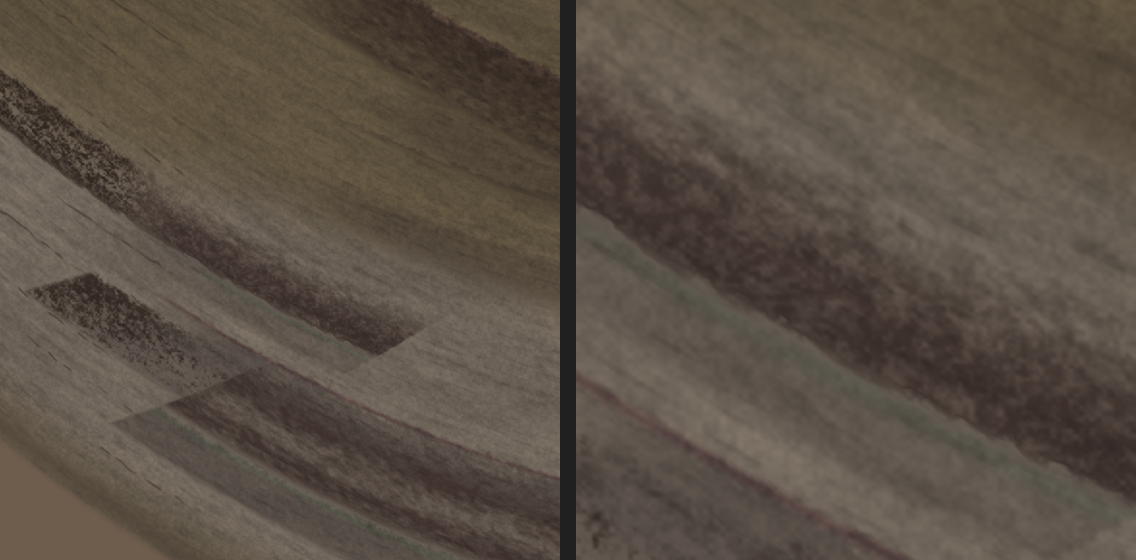
Left: the whole. Right: its middle third, enlarged.
Reproduce this texture procedurally as a three.js fragment shader.

```glsl
varying vec2 vUv;

#define GREY_WOOD vec3(0.432, 0.393, 0.350)
#define OLIVE_WOOD vec3(0.360, 0.316, 0.240)
#define BROWN_WOOD vec3(0.292, 0.248, 0.203)
#define DARK_STAIN vec3(0.205, 0.162, 0.138)
#define PLUM_STAIN vec3(0.258, 0.208, 0.190)
#define MAUVE_WOOD vec3(0.342, 0.306, 0.280)
#define GREEN_FRINGE vec3(0.325, 0.330, 0.285)
#define PINK_FRINGE vec3(0.295, 0.200, 0.205)
#define BEIGE_RIM vec3(0.430, 0.360, 0.300)
#define GRAIN_CONTRAST 0.20
#define FLECK_CONTRAST 0.15
#define GRIT_CONTRAST 0.17

float hash(vec2 p) {
  p = fract(p * vec2(0.1031, 0.1137));
  p += dot(p, p.yx + 33.33);
  return fract((p.x + p.y) * p.x * 17.31);
}

float noise(vec2 p) {
  vec2 i = floor(p), f = fract(p);
  f = f * f * (3.0 - 2.0 * f);
  return mix(mix(hash(i), hash(i + vec2(1, 0)), f.x),
             mix(hash(i + vec2(0, 1)), hash(i + vec2(1, 1)), f.x), f.y);
}

float fbm(vec2 p) {
  float sum = 0.0, amp = 0.53;
  for (int i = 0; i < 4; i++) {
    sum += amp * noise(p);
    p = p * 2.03 + 17.7;
    amp *= 0.5;
  }
  return sum;
}

// Soft interval between two edges
float strip(float x, float lo, float hi, float soft) {
  return smoothstep(lo - soft, lo + soft, x) * (1.0 - smoothstep(hi - soft, hi + soft, x));
}

// Sparse faint scratches running along the grain
float scratches(float along, float across) {
  float ink = 0.0;
  for (int i = 0; i < 9; i++) {
    float id = float(i);
    float start = 0.25 * hash(vec2(id * 7.0, 3.0)) - 0.06;
    float lane = 0.3 + 0.1 * id + 0.07 * hash(vec2(id * 5.0, 11.0));
    float wobble = 0.007 * (noise(vec2(along * 60.0, id * 9.0)) - 0.5);
    float line = 1.0 - smoothstep(0.0, 0.0045, abs(across - lane + wobble));
    float pressure = smoothstep(0.15, 0.75, noise(vec2(along * 75.0, id * 13.0)));
    ink += line * pressure * strip(along, start, start + 0.19, 0.03);
  }
  return min(ink, 1.0);
}

void main() {
  vec2 p = vUv;

  // Curved grain coordinates: v across the boards, u measured from their cut ends
  float v = p.y + 0.78 * p.x - 0.25 * p.x * p.x;
  float streak = fbm(vec2(p.x * 9.0, v * 60.0));
  float fleck = fbm(vec2(p.x * 75.0 + v * 20.0, v * 120.0));
  float grit = 0.55 * noise(p * 290.0) + 0.45 * noise(p.yx * 150.0 + 9.0);
  float fibre = smoothstep(0.62, 0.90, noise(vec2(p.x * 28.0, v * 150.0) + 3.0));
  float cloud = fbm(vec2(p.x * 4.0, v * 11.0) + 5.0);
  float ragged = v + 0.017 * (fleck - 0.5) + 0.006 * (streak - 0.5) + 0.008 * (grit - 0.5);
  float u = p.x - (v - 0.75) + 0.005 * (fleck - 0.5);

  // Bare wood, grey below and olive above
  float warmth = smoothstep(0.76, 0.99, v - 0.15 * p.x + 0.14 * (cloud - 0.5));
  vec3 color = mix(GREY_WOOD, OLIVE_WOOD, warmth);
  color = mix(color, OLIVE_WOOD, 0.6 * (1.0 - smoothstep(0.24, 0.38, v)));
  color *= 1.0 + 0.20 * (cloud - 0.5);

  // Broad brown shading on the upper right boards
  float slant = ragged + 0.19 * (p.x - 0.85);
  float shade = strip(ragged, 0.985, 1.06, 0.025) * smoothstep(0.20, 0.45, u);
  shade += strip(slant, 1.17, 1.26, 0.015) * smoothstep(0.12, 0.35, u);
  color = mix(color, BROWN_WOOD, 0.6 * shade * (0.7 + 0.6 * streak));
  float seam = strip(ragged, 1.166, 1.173, 0.005) * smoothstep(0.1, 0.3, u);
  color = mix(color, BROWN_WOOD * 0.92, 0.7 * seam);

  // Top right stain
  float topStain = strip(slant, 1.265, 1.418, 0.013) * smoothstep(-0.17, 0.05, u);
  float topDepth = 0.58 + 0.30 * smoothstep(1.29, 1.40, slant) - 0.6 * (fleck - 0.5);
  color = mix(color, DARK_STAIN * 1.08, topStain * clamp(topDepth, 0.0, 1.0));
  float topFringe = strip(slant, 1.414, 1.422, 0.005) * smoothstep(0.0, 0.15, u);
  color = mix(color, PINK_FRINGE, 0.55 * topFringe);

  // Long central stain: speckled on the left, fading upward on the right
  float centre = 1.0 - smoothstep(0.644, 0.651, u);
  float speckled = 1.0 - smoothstep(0.20, 0.31, p.x);
  float leftStain = strip(ragged, 0.775, 0.877, 0.006) * speckled;
  float heart = strip(v, 0.795, 0.864, 0.02);
  float holes = smoothstep(0.30, 0.70, 0.45 * fleck + 0.55 * grit);
  color = mix(color, DARK_STAIN, leftStain * (0.98 - holes * (0.25 + 0.55 * heart)));
  float fade = smoothstep(0.768, 0.779, ragged) * (1.0 - smoothstep(0.81, 0.895, ragged));
  float centreDepth = 0.95 - 0.5 * (fleck - 0.45) - 0.35 * (grit - 0.5);
  color = mix(color, PLUM_STAIN * 0.97, fade * centre * (1.0 - speckled) * min(centreDepth, 1.0));
  float under = strip(v, 0.715, 0.772, 0.010) * centre * smoothstep(0.20, 0.32, p.x);
  color = mix(color, MAUVE_WOOD * 1.02, 0.7 * under);
  float greenEdge = strip(v, 0.757, 0.769, 0.007) * centre * smoothstep(0.24, 0.4, p.x);
  color = mix(color, GREEN_FRINGE, 0.6 * greenEdge);

  // Short stained board
  float shortBoard = strip(u, 0.28, 0.558, 0.006) * strip(ragged, 0.515, 0.637, 0.008);
  float wear = 0.45 * fleck + 0.55 * grit + 1.4 * (u - 0.40) - 2.6 * (v - 0.57);
  vec3 worn = mix(DARK_STAIN, MAUVE_WOOD * 1.04, smoothstep(0.20, 0.72, wear));
  color = mix(color, worn, 0.95 * shortBoard);

  // Wide lower right stain with its pink and green fringes
  float lowerBoard = smoothstep(0.554, 0.562, u);
  float shoulder = strip(ragged, 0.60, 0.672, 0.010) * smoothstep(0.36, 0.50, u);
  color = mix(color, MAUVE_WOOD * 0.97, 0.85 * shoulder);
  float wide = strip(ragged, 0.478, 0.645, 0.011) * lowerBoard;
  float bands = 0.64 + 0.20 * cos((v - 0.505) * 70.0) + 0.9 * (streak - 0.5) - 0.6 * (fleck - 0.5);
  color = mix(color, PLUM_STAIN * 0.95, wide * clamp(bands, 0.2, 1.0));
  float pinkLine = v + 0.004 * (fleck - 0.5);
  float pinkEdge = strip(pinkLine, 0.670, 0.677, 0.005) * smoothstep(0.33, 0.42, u);
  color = mix(color, PINK_FRINGE, 0.65 * pinkEdge);
  float lowest = strip(ragged, 0.388, 0.47, 0.008) * lowerBoard;
  color = mix(color, MAUVE_WOOD * 0.95, 0.85 * lowest);
  float lowGreen = strip(v, 0.455, 0.471, 0.007) * lowerBoard;
  color = mix(color, GREEN_FRINGE, 0.65 * lowGreen);

  // Grain, fibres, flecks, grit and scratches
  color *= 1.0 + GRAIN_CONTRAST * (streak - 0.5) + FLECK_CONTRAST * (fleck - 0.5)
         + GRIT_CONTRAST * (grit - 0.5) - 0.07 * fibre;
  color = mix(color, DARK_STAIN, 0.5 * scratches(p.x, v));

  // Smooth beige rim under the lower left edge
  float edgeShadow = strip(v, 0.218, 0.262, 0.025);
  color = mix(color, BROWN_WOOD, 0.55 * edgeShadow);
  color = mix(BEIGE_RIM, color, smoothstep(0.203, 0.225, v));

  gl_FragColor = vec4(color, 1.0);
}
```
